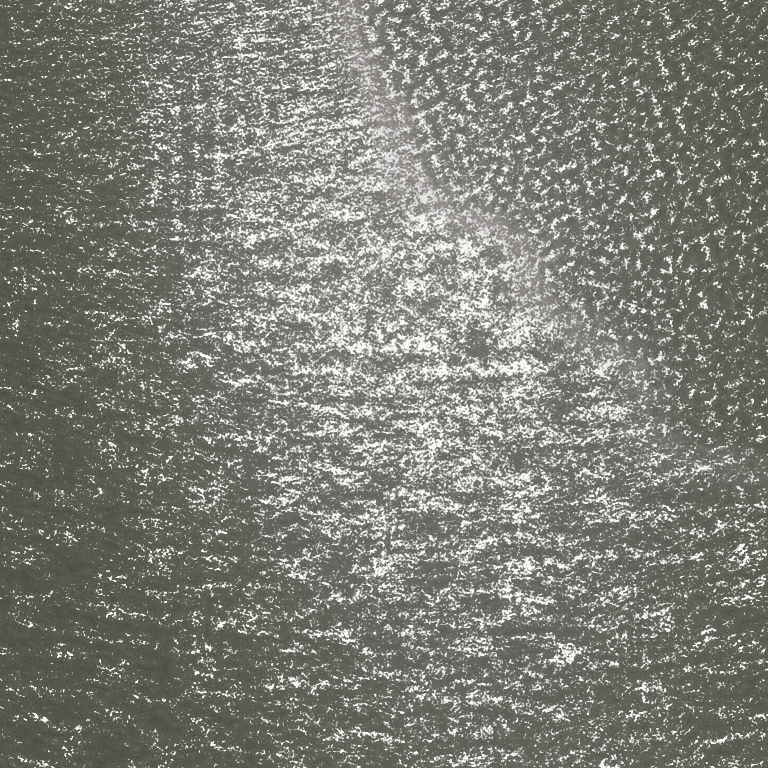
This texture is drawn by a Shadertoy shader. Its source:

```glsl
// Sunlight glittering on rippled water, crossed by a pale misty current line.
// Layered gradient noise forms fine wave facets; a broad density field sets how
// many flash, with long curved ripples on one side and round chop beyond.

const vec3 WATER_DARK  = vec3(0.340, 0.342, 0.292);
const vec3 WATER_LIGHT = vec3(0.450, 0.443, 0.423);
const vec3 MIST_COLOR  = vec3(0.640, 0.625, 0.630);
const vec3 GLINT_COLOR = vec3(0.975, 0.975, 0.970);

const vec2 SWELL_FREQ  = vec2(17.0, 52.0);   // long wave bands
const vec2 RIPPLE_FREQ = vec2(72.0, 118.0);  // broken crests
const vec2 CHOP_FREQ   = vec2(74.0, 92.0);   // round waves past the current
const vec2 SPARK_FREQ  = vec2(165.0, 215.0); // small facets
const float GRAIN_FREQ = 345.0;              // smallest facets
const float WAVE_BEND  = 0.26;
const float GLINT_RARE = 0.46;               // threshold where light is sparse
const float GLINT_FULL = -0.27;              // threshold at the brightest zone
const float SOFT_RARE  = 0.36;               // glint falloff, sparse zone
const float SOFT_FULL  = 0.74;               // glint falloff, bright zone
const float MIST_WIDTH = 0.030;
const mat2 TURN = mat2(0.921, 0.391, -0.391, 0.921);

float hash(vec2 p) {
    return fract(sin(dot(p, vec2(127.1, 311.7))) * 43758.5453);
}

// Slope contribution of one lattice corner.
float corner(vec2 cell, vec2 offset) {
    float angle = 6.2832 * hash(cell);
    return dot(vec2(cos(angle), sin(angle)), offset);
}

// Gradient noise around zero, free of slow drift.
float noise(vec2 p) {
    vec2 i = floor(p), f = fract(p), e = vec2(1.0, 0.0);
    vec2 w = f * f * f * (f * (f * 6.0 - 15.0) + 10.0);
    float low  = mix(corner(i, f), corner(i + e.xy, f - e.xy), w.x);
    float high = mix(corner(i + e.yx, f - e.yx), corner(i + e.xx, f - e.xx), w.x);
    return mix(low, high, w.y);
}

// One under "low", easing to zero above "top".
float below(float low, float top, float y) {
    return 1.0 - smoothstep(low, top, y);
}

// Horizontal position of the current line at height y.
float currentX(float y) {
    return 0.45 + 0.07 * below(0.80, 1.00, y) + 0.17 * below(0.65, 0.79, y)
                + 0.15 * below(0.49, 0.63, y) + 0.36 * below(0.30, 0.45, y);
}

// Signed distance to the current line, positive on its right.
float currentDistance(vec2 uv) {
    float wobble = 0.014 * noise(uv * 17.0) + 0.020 * noise(uv * 43.0)
                 + 0.022 * noise(TURN * uv * 110.0);
    float slope = (currentX(uv.y + 0.01) - currentX(uv.y - 0.01)) / 0.02;
    return (uv.x - currentX(uv.y)) / sqrt(1.0 + slope * slope) + wobble;
}

// Share of facets that catch the sun.
float glitterDensity(vec2 uv, float beyond) {
    float offset = uv.x - mix(0.62, 0.46, uv.y);
    float spread = offset / (offset < 0.0 ? mix(0.36, 0.38, uv.y) : 0.50);
    float strength = mix(0.50, 0.94, smoothstep(0.0, 0.60, uv.y))
                   - 0.12 * smoothstep(0.72, 1.0, uv.y);
    float density = 0.07 + strength * exp(-spread * spread);
    return density * mix(1.0, 0.72, beyond) + 0.06 * beyond;
}

void mainImage(out vec4 fragColor, in vec2 fragCoord) {
    vec2 uv = fragCoord / iResolution.xy;
    float side = currentDistance(uv);
    float beyond = smoothstep(-0.015, 0.025, side);
    float density = glitterDensity(uv, beyond);
    float far = smoothstep(0.45, 0.95, uv.y);

    // Ripple space: bowed crests, tighter and more slanted with distance.
    vec2 ripple = uv;
    float bow = uv.x - 0.52;
    ripple.y += 0.30 * uv.y * uv.y - WAVE_BEND * bow * bow;
    ripple.y -= 0.30 * uv.x * far;
    ripple.y += 0.010 * noise(uv * vec2(9.0, 15.0));
    ripple += 0.006 * vec2(noise(uv * 45.0), noise(uv * 45.0 + 71.0));

    // Wave facets on the two sides of the current.
    float swell = noise(ripple * SWELL_FREQ);
    float crest = noise(ripple * RIPPLE_FREQ + 19.0);
    float spark = noise(ripple * SPARK_FREQ + 7.0);
    float grain = noise(TURN * uv * GRAIN_FREQ + 53.0);
    float swellShare = mix(0.62, 0.38, far);
    float streaks = swellShare * swell + 0.62 * crest + 0.72 * spark + 0.72 * grain;

    vec2 slanted = vec2(uv.x + 0.35 * uv.y, uv.y - 0.45 * uv.x);
    float chop = noise(slanted * CHOP_FREQ + 31.0);
    float spots = 0.90 * chop + 0.62 * spark + 0.66 * grain;
    float facets = mix(streaks, spots, beyond);

    // Water body with soft sun haze and faint wave relief.
    float haze = smoothstep(0.05, 1.0, density);
    vec3 color = mix(WATER_DARK, WATER_LIGHT, haze);
    vec2 core = (uv - vec2(0.53, 0.68)) / vec2(0.20, 0.19);
    color += 0.06 * exp(-dot(core, core));
    color *= 1.0 + 0.10 * mix(swell, chop, beyond) + 0.12 * crest + 0.14 * grain;

    // Grainy mist along the current hides a little of the sparkle.
    float band = side / MIST_WIDTH;
    float mist = exp(-band * band) * mix(0.22, 0.60, smoothstep(0.38, 0.72, uv.y));
    mist *= smoothstep(0.30, 0.40, uv.y);
    mist *= 0.95 + 0.4 * noise(uv * 29.0) + 0.5 * spark + 0.4 * grain;
    color = mix(color, MIST_COLOR, mist);

    // Sun glints.
    float threshold = mix(GLINT_RARE, GLINT_FULL, density);
    float softness = mix(SOFT_RARE, SOFT_FULL, density);
    float glint = smoothstep(threshold, threshold + softness, facets);
    color = mix(color, GLINT_COLOR, glint * (1.0 - 0.30 * mist));

    fragColor = vec4(clamp(color, 0.0, 1.0), 1.0);
}
```
